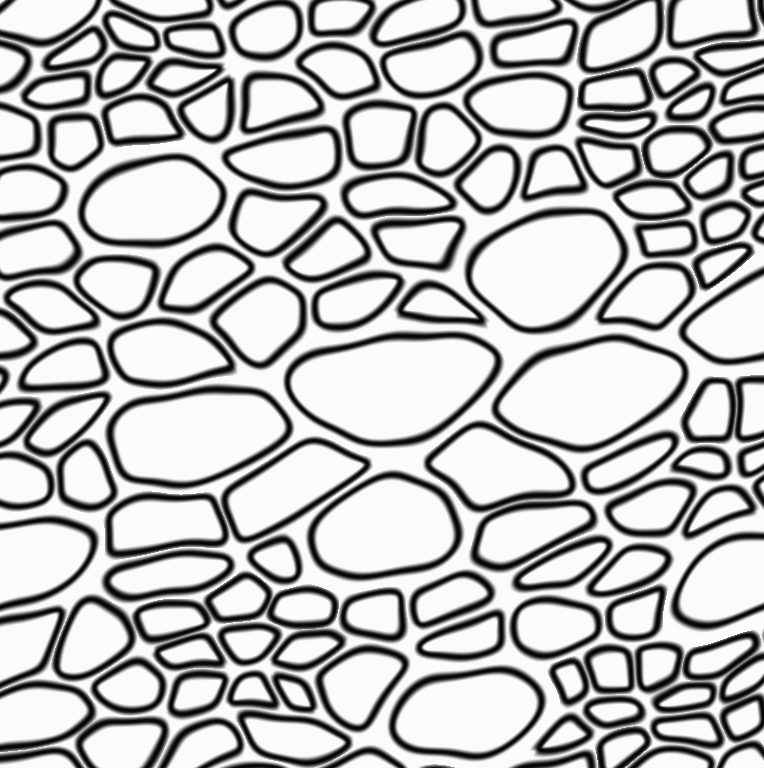
Reproduce this pattern procedurally as a Shadertoy shader.

```glsl
// Dry stone wall: rounded, uneven stones drawn as soft black outlines on white.

const vec2 BLOCK = vec2(0.235, 0.150);  // width and height of a coarse block
const float TILT = 0.20;                // slope of the courses, in radians
const float SIZE_BIAS = 0.2;            // how strongly large stones push small ones
const vec3 PAPER = vec3(0.985);
const vec3 INK = vec3(0.025);

vec2 hash2(vec2 p) {
    vec2 s = vec2(dot(p, vec2(127.1, 311.7)), dot(p, vec2(269.5, 183.3)));
    return fract(sin(s) * 43758.545);
}

// Layered sines bend the courses and make the stone sides uneven.
vec2 warp(vec2 p) {
    vec2 bend = 0.018 * sin(p.yx * vec2(7.0, 5.0) + vec2(1.3, 4.1));
    vec2 wave = 0.005 * sin(p.yx * vec2(29.0, 25.0) + p * 11.0 + vec2(0.7, 2.9));
    vec2 chip = 0.0022 * sin(p.yx * vec2(71.0, 63.0) - p * 37.0);
    return p + bend + wave + chip;
}

// Stones along each side of a block: one, two or three.
float splitCount(vec2 block) {
    float h = hash2(block + 17.3).x;
    return h < 0.30 ? 1.0 : (h < 0.76 ? 2.0 : 3.0);
}

// Jittered centre of the stone with the given index inside a block.
vec2 stoneCentre(vec2 block, float index, float split) {
    vec2 slot = vec2(mod(index, split), floor(index / split));
    vec2 jitter = (hash2(block * 5.0 + slot * 1.7 + 3.1) - 0.5) * 0.66;
    return block + (slot + 0.5 + jitter) / split;
}

// Squared distance lowered by stone size, which keeps the borders straight.
float power(vec2 q, vec2 centre, float split) {
    vec2 v = q - centre;
    return dot(v, v) - SIZE_BIAS / (split * split);
}

// Signed distance to the stone outline, positive inside the stone.
float stoneDistance(vec2 q, vec2 scale) {
    vec2 home = floor(q);

    // Find the stone that owns this point.
    float best = 1e5, ownSplit = 1.0;
    vec2 own = vec2(0.0);
    for (int y = -2; y <= 2; y++)
    for (int x = -2; x <= 2; x++) {
        vec2 block = home + vec2(x, y);
        float split = splitCount(block);
        for (float i = 0.0; i < split * split; i++) {
            vec2 centre = stoneCentre(block, i, split);
            float d = power(q, centre, split);
            if (d < best) {
                best = d;
                own = centre;
                ownSplit = split;
            }
        }
    }

    // Blend the distances to all borders so that the corners become round.
    float sharpness = 11.0 * ownSplit / BLOCK.y;
    float sum = 1e-9;
    vec2 slope = vec2(0.0);
    for (int y = -2; y <= 2; y++)
    for (int x = -2; x <= 2; x++) {
        vec2 block = home + vec2(x, y);
        float split = splitCount(block);
        for (float i = 0.0; i < split * split; i++) {
            vec2 centre = stoneCentre(block, i, split);
            vec2 normal = (own - centre) * scale;
            float len = length(normal);
            if (len < 1e-3) continue;
            float d = 0.5 * (power(q, centre, split) - best) / len;
            float weight = exp(-sharpness * d);
            sum += weight;
            slope += weight * normal / len;
        }
    }
    float inside = -log(sum) / sharpness;
    float gap = mix(0.0065, 0.0105, hash2(own * 9.0).y) - 0.0008 * ownSplit;
    return (inside - gap) / max(length(slope) / sum, 0.4);
}

void mainImage(out vec4 fragColor, in vec2 fragCoord) {
    vec2 p = fragCoord / iResolution.y;

    // Tilted, stretched space in which every block is a unit square.
    float c = cos(TILT), s = sin(TILT);
    vec2 w = warp(p);
    vec2 scale = 1.0 / BLOCK;
    vec2 q = vec2(c * w.x + s * w.y, c * w.y - s * w.x) * scale + 20.0;

    // Soft pen stroke along the outline.
    float d = abs(stoneDistance(q, scale));
    float stroke = 1.0 - smoothstep(0.0006, 0.0084, d);
    fragColor = vec4(mix(PAPER, INK, stroke), 1.0);
}
```
